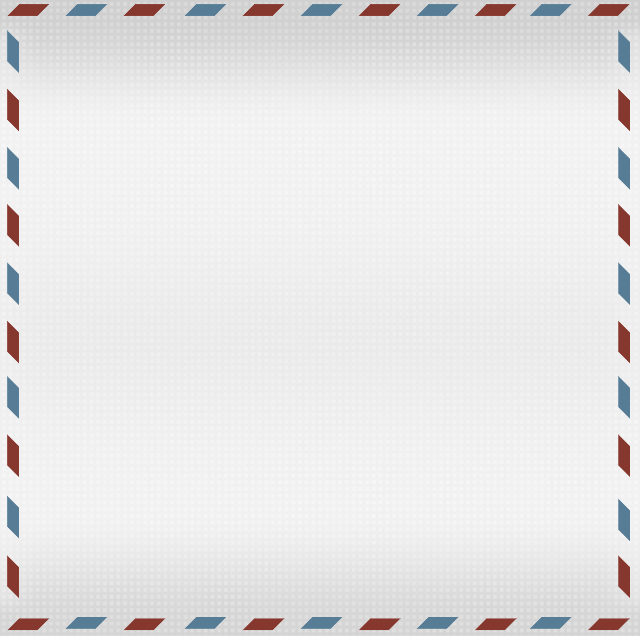
Write a Shadertoy shader that draws this background.

```glsl
const vec2 SHEET = vec2(768.0, 762.0);   // layout grid spanning the canvas
const vec3 RED = vec3(0.53, 0.22, 0.18);
const vec3 BLUE = vec3(0.34, 0.49, 0.59);
const float BAND = 7.0;                  // half thickness of the dashes
const float WEAVE = 8.07;                // spacing of the paper dots

float hash(vec2 p) {
    p = fract(p * vec2(0.1731, 0.2917));
    p += dot(p, p.yx + 31.7);
    return fract(p.x * p.y * 17.3);
}

float noise(vec2 p) {
    vec2 cell = floor(p), f = fract(p);
    f = f * f * (3.0 - 2.0 * f);
    float low = mix(hash(cell), hash(cell + vec2(1, 0)), f.x);
    float high = mix(hash(cell + vec2(0, 1)), hash(cell + vec2(1, 1)), f.x);
    return mix(low, high, f.y);
}

// 1 when lo <= i <= hi
float within(float i, float lo, float hi) {
    return step(lo, i) * step(i, hi);
}

// Coverage of a dash slanted at 45 degrees
float dash(vec2 q, float halfLength, float px) {
    float d = max((abs(q.x - q.y) - halfLength) * 0.7071, abs(q.y) - BAND);
    return 1.0 - smoothstep(-0.5 * px, 0.5 * px, d);
}

// Paper brightness; depth is measured from the top edge
float paperTone(float x, float depth) {
    float top = 1.0 - smoothstep(18.0, 150.0, depth);
    float bottom = smoothstep(612.0, 755.0, depth);
    float dip = (depth - 405.0) / 105.0;
    float side = 1.0 - smoothstep(0.0, 50.0, min(x, SHEET.x - x));
    float sideLift = side * smoothstep(20.0, 50.0, depth) * smoothstep(740.0, 710.0, depth);
    float tone = 0.952 - 0.122 * top - 0.103 * bottom - 0.027 * exp(-dip * dip);
    return mix(tone, 0.955, 0.4 * sideLift);
}

// Soft pale dots on a slightly darker mesh, centred on zero
float weave(vec2 p) {
    vec2 wave = 0.5 + 0.5 * cos(6.28319 * p / WEAVE);
    vec2 soft = smoothstep(0.0, 0.75, wave);
    return soft.x * soft.y - 0.4;
}

void mainImage(out vec4 fragColor, in vec2 fragCoord) {
    vec2 p = fragCoord / iResolution.xy * SHEET;
    float px = SHEET.y / iResolution.y;
    float depth = SHEET.y - p.y;

    // Shaded paper with its woven grain
    float tone = paperTone(p.x, depth);
    float strength = mix(0.040, 0.017, smoothstep(0.84, 0.94, tone));
    strength *= 0.75 + 0.5 * noise(p / 45.0);
    tone += strength * weave(vec2(p.x, depth) - 263.0);
    tone += 0.004 * (noise(p / 3.0) - 0.5);
    vec3 color = vec3(tone);

    // Dashes along the top and bottom
    for (int k = 0; k < 11; k++) {
        float i = float(k), odd = mod(i, 2.0);
        float x = 34.0 + 69.65 * i + 3.6 * within(i, 3.0, 8.0);
        float bottomDepth = 748.0 - 1.7 * odd;
        float ink = dash(vec2(p.x - x, 12.0 - depth), 18.0, px)
                  + dash(vec2(p.x - x, bottomDepth - depth), 18.0, px);
        color = mix(color, mix(RED, BLUE, odd), ink);
    }

    // Dashes along the left and right
    for (int k = 0; k < 10; k++) {
        float i = float(k), odd = mod(i, 2.0);
        float y = 62.0 + 69.9 * i - 1.6 * within(i, 3.0, 5.0) - 5.2 * within(i, 6.0, 7.0);
        float nudge = within(i, 8.0, 8.0);
        float left = dash(vec2(y - 1.6 * nudge - depth, 15.7 - p.x), 18.5, px);
        float right = dash(vec2(y + 1.9 * nudge - depth, 749.0 - p.x), 18.5, px);
        color = mix(color, mix(BLUE, RED, odd), left + right);
    }

    fragColor = vec4(color, 1.0);
}
```
